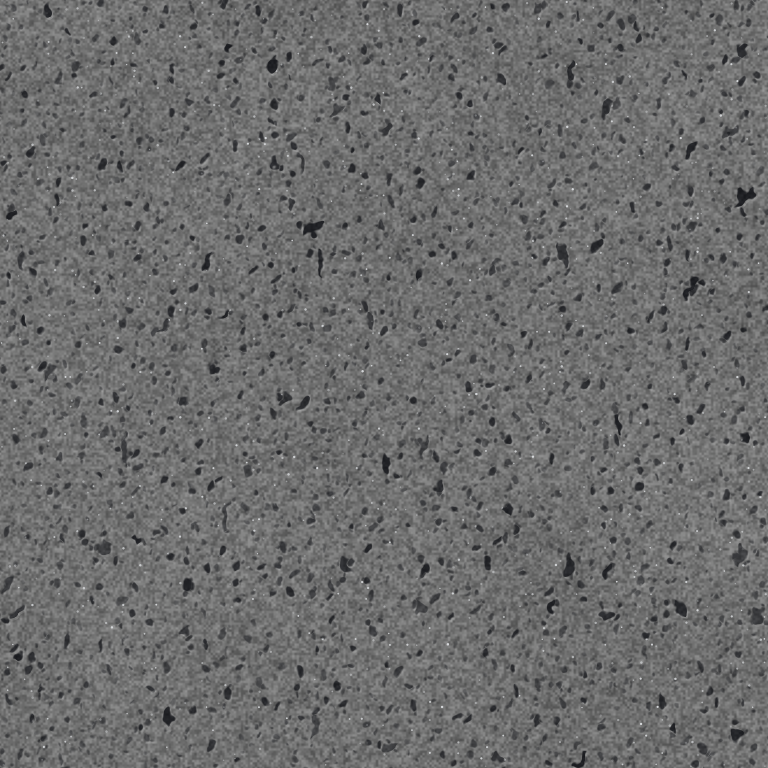
Give the GLSL for this texture, as a Shadertoy shader.

```glsl
#define STONE vec3(0.443, 0.444, 0.443)
#define PORE_DARK vec3(0.125, 0.130, 0.145)
#define GLINT vec3(0.86, 0.87, 0.88)
#define GRAIN 0.17
#define MOTTLE 0.10
#define RIM 0.085
#define LEAN 0.28
#define WOBBLE 0.0042
#define SOFTNESS 0.0017
#define GLINT_SHARE 0.05

vec3 hash3(vec2 cell, float seed) {
    vec3 q = fract(vec3(cell.xyx + seed * 17.31) * vec3(0.1031, 0.1030, 0.0973));
    q += dot(q, q.yxz + 33.33);
    return fract((q.xxy + q.yzz) * q.zyx);
}

float noise(vec2 p) {
    vec2 i = floor(p), f = fract(p);
    f = f * f * (3.0 - 2.0 * f);
    float low = mix(hash3(i, 0.0).x, hash3(i + vec2(1, 0), 0.0).x, f.x);
    float high = mix(hash3(i + vec2(0, 1), 0.0).x, hash3(i + vec2(1, 1), 0.0).x, f.x);
    return mix(low, high, f.y);
}

// One layer of scattered oval pits; size holds half width and half length
float poreLayer(vec2 p, float cells, float share, vec2 size, float depth, float seed) {
    float soft = max(SOFTNESS, 0.8 / iResolution.y);
    vec2 home = floor(p * cells);
    float dark = 0.0;
    for (int y = -1; y <= 1; y++)
    for (int x = -1; x <= 1; x++) {
        vec2 cell = home + vec2(x, y);
        vec3 place = hash3(cell, seed);
        if (place.z > share) continue;
        vec3 shape = hash3(cell, seed + 5.0);
        vec2 d = p - (cell + 0.1 + 0.8 * place.xy) / cells;
        float angle = LEAN + (shape.x - 0.5) * 1.5;
        float c = cos(angle), s = sin(angle);
        d = vec2(c * d.x - s * d.y, s * d.x + c * d.y);
        vec2 radii = size * vec2(mix(0.65, 1.25, shape.y), mix(0.55, 1.4, shape.z * shape.z));
        float k = length(d / radii);
        float dist = k * (k - 1.0) / max(length(d / (radii * radii)), 1e-4);
        float pit = 1.0 - smoothstep(-soft, soft, dist);
        float strength = depth * mix(0.55, 1.1, fract(place.z * 91.7 + shape.x));
        dark = max(dark, pit * min(strength, 1.0));
    }
    return dark;
}

float pores(vec2 p) {
    // Bend the outlines so the pits look torn
    vec2 bend = vec2(noise(p * 110.0), noise(p * 110.0 + 47.0)) - 0.5;
    vec2 ragged = vec2(noise(p * 240.0 + 9.0), noise(p * 240.0 + 71.0)) - 0.5;
    vec2 q = p + WOBBLE * (bend + 0.5 * ragged);
    float dark = poreLayer(q, 72.0, 0.40, vec2(0.0024, 0.0034), 0.58, 1.0);
    dark = max(dark, poreLayer(q, 43.0, 0.50, vec2(0.0037, 0.0060), 0.85, 2.0));
    vec2 torn = q + 1.6 * WOBBLE * bend;
    return max(dark, poreLayer(torn, 13.0, 0.42, vec2(0.0052, 0.0135), 1.05, 3.0));
}

// Tiny bright crystals
float glints(vec2 p) {
    vec2 grid = p * 135.0;
    vec2 cell = floor(grid);
    vec3 h = hash3(cell, 8.0);
    float dist = length(fract(grid) - 0.25 - 0.5 * h.xy) / 135.0;
    float radius = mix(0.0008, 0.0016, h.x);
    float soft = max(0.0008, 0.6 / iResolution.y);
    float spot = 1.0 - smoothstep(radius - soft, radius + soft, dist);
    return spot * step(h.z, GLINT_SHARE) * mix(0.25, 0.95, h.y);
}

void mainImage(out vec4 fragColor, in vec2 fragCoord) {
    vec2 p = fragCoord / iResolution.y;

    // Fine grain over a faint broad mottle
    float tone = GRAIN * (noise(p * 330.0) - 0.5);
    tone += MOTTLE * (noise(p * 165.0 + 31.0) - 0.5);
    tone += 0.03 * (noise(p * 7.0 + 13.0) - 0.5);
    vec3 color = STONE + tone;

    // Lit lower right lips of the pits
    float dark = pores(p);
    float lip = pores(p + vec2(-0.0018, 0.0028));
    color += RIM * max(lip - dark, 0.0);

    color = mix(color, PORE_DARK + 0.3 * tone, dark);
    color = mix(color, GLINT, glints(p) * (1.0 - dark));
    fragColor = vec4(color, 1.0);
}
```
